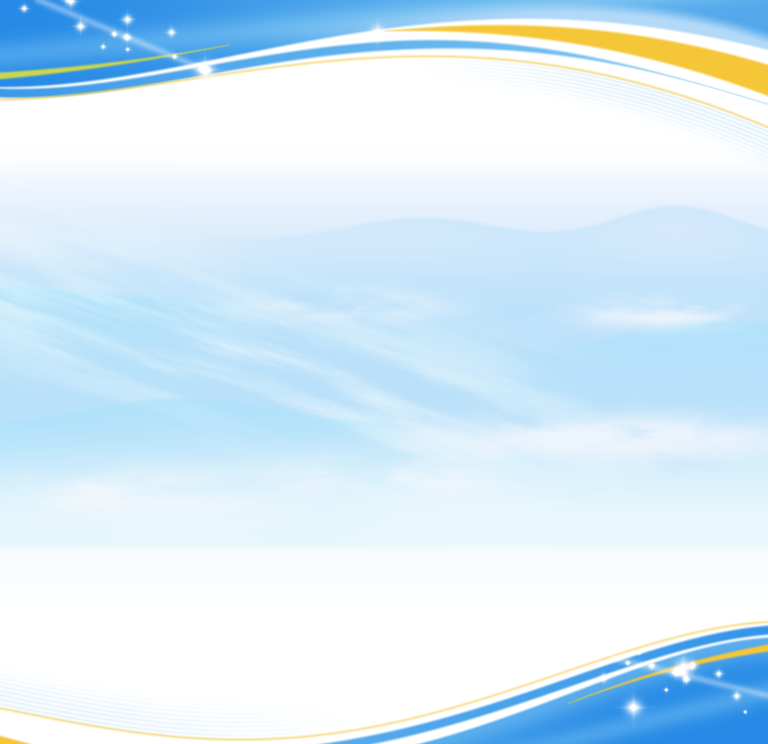
This background is drawn by a WebGL 2 fragment shader. Its source:

```glsl
#version 300 es
precision highp float;
// A pale sky with misty ridges and clouds, framed by blue and gold ribbons.
// Ribbons are areas between smooth curves, clouds are stretched value noise,
// and sparkles are scattered by a hash.
uniform vec2 u_resolution;
out vec4 fragColor;

const vec3 WHITE = vec3(1.0);
const vec3 HAZE = vec3(0.90, 0.94, 0.99);
const vec3 SKY = vec3(0.73, 0.88, 0.98);
const vec3 AQUA = vec3(0.66, 0.89, 0.98);
const vec3 PALE = vec3(0.91, 0.97, 0.99);
const vec3 DEEP = vec3(0.15, 0.54, 0.90);
const vec3 AZURE = vec3(0.44, 0.74, 0.94);
const vec3 GOLD = vec3(0.96, 0.78, 0.22);

float ramp(float a, float b, float x) { return smoothstep(a, b, x); }

float hash(vec2 p) {
  vec3 q = fract(p.xyx * vec3(0.1031, 0.1030, 0.0973));
  q += dot(q, q.yzx + 33.33);
  return fract((q.x + q.y) * q.z);
}

float noise(vec2 p) {
  vec2 i = floor(p), f = fract(p);
  f = f * f * (3.0 - 2.0 * f);
  return mix(mix(hash(i), hash(i + vec2(1, 0)), f.x),
             mix(hash(i + vec2(0, 1)), hash(i + 1.0), f.x), f.y);
}

float fbm(vec2 p) {
  float sum = 0.0, amp = 0.5;
  for (int i = 0; i < 5; i++) {
    sum += amp * noise(p);
    p = p * 2.03 + 17.0;
    amp *= 0.5;
  }
  return sum;
}

// Quartic through five heights, evenly spaced over x = 0..1
float curve(float x, float a, float b, float c, float d, float e) {
  float t = 4.0 * x, d3 = d - 3.0 * c + 3.0 * b - a;
  float d4 = e - 4.0 * d + 6.0 * c - 4.0 * b + a;
  return a + t * (b - a + (t - 1.0) / 2.0 * (c - 2.0 * b + a
       + (t - 2.0) / 3.0 * (d3 + (t - 3.0) / 4.0 * d4)));
}

float fill(float d, float aa) { return ramp(-aa, aa, d); }
float band(float d, float halfWidth, float aa) {
  return fill(halfWidth - abs(d), aa) * step(0.0, halfWidth);
}
float bump(float x, float centre, float width) {
  float t = (x - centre) / width;
  return exp(-t * t);
}
float blob(vec2 p, float x, float y, float w, float h) {
  return bump(p.x, x, w) * bump(p.y, y, h);
}
// Tint below a ridge, fading with depth
float ridge(float d) { return ramp(-0.004, 0.005, d) * exp(-max(d, 0.0) / 0.055); }
float hatch(float d, float reach) {
  return (0.6 + 0.4 * cos(d / reach * 70.0)) * step(0.0, d) * (1.0 - ramp(0.2, 1.0, d / reach));
}
float sparkle(vec2 p, vec2 centre, float size) {
  vec2 q = abs(p - centre) / size;
  float r = dot(q, q);
  return 0.8 * exp(-r * 5.0) + 0.3 * exp(-q.x * q.y * 20.0 - r * 1.5);
}

vec3 skyColour(vec2 p) {
  float x = p.x, y = p.y;
  vec3 c = mix(WHITE, HAZE, ramp(0.19, 0.29, y));
  c = mix(c, SKY, ramp(0.27, 0.43, y));
  c = mix(c, PALE, ramp(0.55, 0.70, y));
  // Misty ridges
  float far = y - 0.322 + 0.03 * bump(x, 0.55, 0.13) + 0.046 * bump(x, 0.88, 0.11);
  c = mix(c, SKY, 0.55 * ridge(far) * ramp(0.15, 0.6, x));
  c = mix(c, AQUA, 0.8 * ridge(y - 0.383 - 0.08 * x) * ramp(0.4, 0.1, x));
  float right = y - 0.475 + 0.045 * bump(x, 0.93, 0.15);
  c = mix(c, AQUA, 0.6 * ridge(right) * ramp(0.6, 0.85, x));
  // Slanting wisps, a low hill, then brighter cloud banks
  float slant = y - 0.33 * x;
  float wisps = ramp(0.3, 0.75, fbm(vec2(x * 5.0, slant * 36.0)));
  c = mix(c, PALE, 0.75 * wisps * bump(slant, 0.37, 0.11) * ramp(0.9, 0.6, x));
  float low = y - 0.572 + 0.037 * bump(x, 0.24, 0.17);
  c = mix(c, AQUA, 0.65 * ridge(low) * ramp(0.62, 0.35, x));
  float banks = blob(p, 0.45, 0.412, 0.11, 0.02) + blob(p, 0.86, 0.42, 0.12, 0.02)
    + blob(p, 0.82, 0.59, 0.23, 0.032) + blob(p, 0.52, 0.64, 0.14, 0.025)
    + blob(p, 0.14, 0.665, 0.2, 0.03);
  float puffs = ramp(0.15, 0.65, fbm(p * vec2(10, 32) + 9.0));
  c = mix(c, vec3(0.95, 0.965, 0.99), min(banks * puffs * 1.1, 0.85));
  c = mix(c, WHITE, 0.6 * ramp(0.728, 0.742, y));
  return mix(c, WHITE, ramp(0.73, 0.83, y));
}

vec3 topRibbons(vec3 c, float x, float y, float aa) {
  float rim = y - curve(x, 0.134, 0.106, 0.077, 0.093, 0.171);
  float crest = y - curve(x, 0.117, 0.086, 0.039, 0.027, 0.067);
  float sheen = y - curve(x, 0.08, 0.054, 0.024, 0.008, 0.05);
  float stripe = y - curve(x, 0.125, 0.098, 0.062, 0.075, 0.14);
  float wedge = y - curve(x, 0.128, 0.083, 0.042, 0.038, 0.087);
  c = mix(c, AZURE, 0.2 * hatch(rim, 0.03 + 0.035 * x) * ramp(0.5, 0.85, x));
  c = mix(c, WHITE, fill(-rim, aa));
  vec3 blue = mix(DEEP, AZURE, 0.6 * ramp(0.0, 0.6, x) + 0.5 * bump(y + 0.1 * x, 0.075, 0.02));
  blue = mix(blue, vec3(0.7, 0.85, 0.97), ramp(0.3, 0.75, x) * ramp(-0.01, 0.012, sheen));
  c = mix(c, blue, fill(-crest, aa));
  c = mix(c, mix(DEEP, AZURE, 0.3 + x), band(stripe, 0.006 * ramp(0.95, 0.5, x), aa));
  float thick = 0.042 * (x - 0.5);
  c = mix(c, GOLD, band(wedge - thick, thick, aa));
  float lime = y - 0.102 + 0.08 * x + 0.2 * x * x;
  c = mix(c, vec3(0.8, 0.84, 0.3), band(lime, 0.0045 - 0.015 * x, aa));
  return mix(c, GOLD, 0.65 * band(rim, 0.0012, aa));
}

vec3 bottomRibbons(vec3 c, float x, float y, float aa) {
  float rim = y - curve(x, 0.952, 0.992, 0.974, 0.898, 0.836);
  float crest = y - curve(x, 1.052, 1.036, 1.011, 0.929, 0.857);
  float stripe = y - curve(x, 1.03, 1.02, 0.991, 0.914, 0.847);
  c = mix(c, AZURE, 0.17 * hatch(-rim, 0.065) * ramp(0.5, 0.1, x));
  c = mix(c, WHITE, fill(rim, aa));
  float silk = 0.7 * bump(crest, 0.0, 0.03) + 0.5 * bump(y + 0.25 * x, 1.18, 0.016);
  c = mix(c, mix(DEEP, AZURE, silk), fill(crest, aa));
  c = mix(c, mix(AZURE, DEEP, 0.8 * x), band(stripe, 0.006, aa));
  float r = 1.0 - x;
  c = mix(c, GOLD, band(y - 0.871 - 0.17 * r - 0.45 * r * r, 0.018 * (x - 0.74), aa));
  c = mix(c, GOLD, fill(y - 0.989 - 0.28 * x, aa));
  return mix(c, GOLD, 0.65 * band(rim, 0.0012, aa));
}

// Glints scattered along a soft light trail
float glitter(vec2 p, vec2 from, vec2 to, float seed) {
  vec2 along = to - from, q = p - from;
  float t = clamp(dot(q, along) / dot(along, along), 0.0, 1.0);
  float glow = 0.35 * bump(length(q - along * t), 0.0, 0.005);
  for (int i = 0; i < 11; i++) {
    vec2 id = vec2(float(i), seed);
    vec2 jitter = vec2(hash(id + 3.1), hash(id + 7.7)) - 0.5;
    glow += sparkle(p, mix(from, to, hash(id)) + 0.06 * jitter, 0.005 + 0.009 * hash(id + 11.3));
  }
  return glow;
}

void main() {
  vec2 p = gl_FragCoord.xy / u_resolution;
  p.y = 1.0 - p.y; // measured down from the top
  float aa = 0.0026;
  vec3 c = topRibbons(skyColour(p), p.x, p.y, aa);
  c = bottomRibbons(c, p.x, p.y, aa);
  float glow = glitter(p, vec2(0.05, 0), vec2(0.27, 0.095), 2.0)
    + glitter(p, vec2(0.8, 0.885), vec2(1, 0.935), 9.0)
    + sparkle(p, vec2(0.267, 0.094), 0.024) + sparkle(p, vec2(0.492, 0.044), 0.02)
    + sparkle(p, vec2(0.89, 0.898), 0.024) + sparkle(p, vec2(0.825, 0.951), 0.022);
  fragColor = vec4(mix(c, WHITE, min(glow, 1.0)), 1);
}
```
